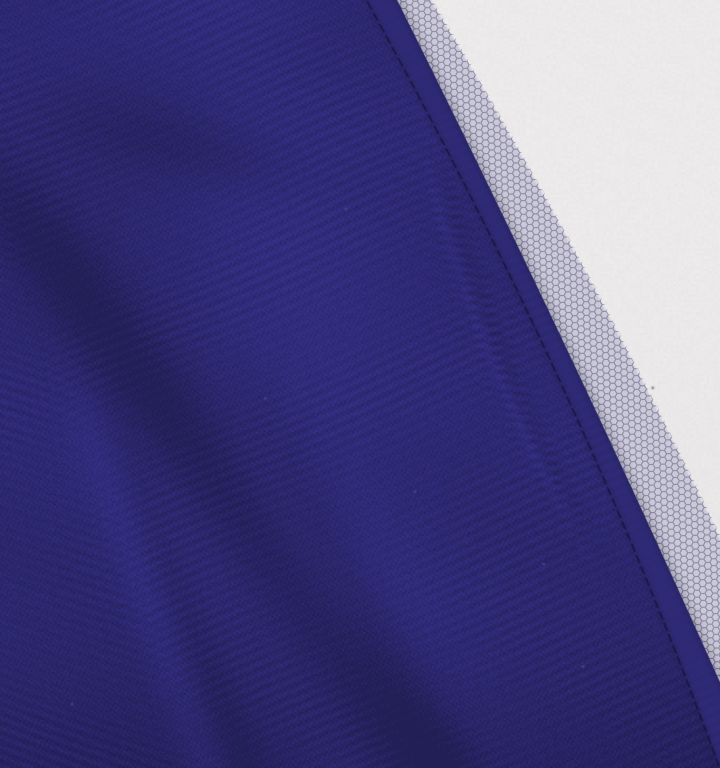
Reproduce this texture procedurally as a Shadertoy shader.

```glsl
// Violet fabric with a stitched hem and a strip of pale net, lying on white.
// Curves x = f(depth) place the edges, soft ridges shade the folds, and
// layered sines and a hexagonal lattice make the weave and the mesh.

float hash(vec2 c) {
    return fract(sin(dot(c, vec2(127.1, 311.7))) * 4375.85);
}

// Quadratic curve giving x for a depth below the top
float curve(float d, float start, float slope, float bend) {
    return start + d * (slope + bend * d);
}

// Soft ridge of given width around zero
float ridge(float x, float width) {
    return exp(-x * x / (width * width));
}

// Distance to the nearest wall of a unit hexagonal lattice
float hexWall(vec2 q) {
    vec2 s = vec2(1.0, 1.732);
    vec2 a = mod(q, s) - 0.5 * s;
    vec2 b = mod(q - 0.5 * s, s) - 0.5 * s;
    vec2 g = abs(dot(a, a) < dot(b, b) ? a : b);
    return 0.5 - max(g.x, dot(g, vec2(0.5, 0.866)));
}

// Fine lint: one small soft fleck in a few cells
float flecks(vec2 p, float cells, float density) {
    vec2 q = p * cells;
    vec2 id = floor(q);
    vec2 centre = 0.2 + 0.6 * vec2(hash(id + 3.0), hash(id + 9.0));
    float dotMask = 1.0 - smoothstep(0.01, 0.07, length(fract(q) - centre));
    return dotMask * step(1.0 - density, hash(id));
}

// Broad light and shade of the folds, around zero
float folds(vec2 p, float d) {
    float shade = 0.22 * ridge(p.x - 0.30 - 0.2 * d, 0.13);
    shade -= 0.50 * ridge(p.x - curve(d, -0.17, 0.72, 0.0), 0.065) * smoothstep(0.1, 0.35, d);
    shade += 0.28 * ridge(p.x - curve(d, -0.05, 0.30, 0.02), 0.035) * smoothstep(0.4, 0.6, d);
    shade -= 0.22 * ridge(p.x - curve(d, -0.07, 0.37, 0.02), 0.03) * smoothstep(0.4, 0.65, d);
    shade -= 0.25 * ridge(p.x - curve(d, 0.08, 0.50, 0.0), 0.045) * smoothstep(0.4, 0.7, d);
    shade -= 0.30 * ridge(d - 0.13 - 0.25 * p.x, 0.05) * ridge(p.x - 0.24, 0.16);
    shade -= 0.35 * smoothstep(0.75, 1.05, d);
    return shade + 0.06 * sin(9.0 * p.x + 4.0 * sin(5.0 * d));
}

// Ribs and cross threads of the cloth, around zero
float weave(vec2 p, float d) {
    float drift = 0.004 * sin(11.0 * p.x + 7.0 * p.y);
    float rising = sin(470.0 * (p.y - 0.42 * p.x + drift));
    float falling = sin(490.0 * (p.y + 0.35 * p.x + drift));
    float side = smoothstep(-0.06, 0.06, p.x - 0.35 * d + 0.10);
    float patches = 0.65 + 0.35 * sin(14.0 * p.x + 5.0 * sin(6.0 * p.y));
    float threads = sin(930.0 * (p.x + 0.25 * p.y)) * sin(760.0 * (p.y - 0.2 * p.x));
    return 0.15 * mix(falling, rising, side) * patches + 0.14 * threads;
}

vec3 cloth(vec2 p, float d, float hem, float px) {
    float seam = curve(d, 0.477, 0.555, -0.095);
    float tone = 0.56 + folds(p, d) + weave(p, d);
    tone += 0.24 * (hash(floor(p * 400.0)) - 0.5);

    // Hidden lap of the lining, with short level ribs to its right
    float lap = p.x - curve(d, 0.52, 0.10, 0.33);
    float lapFade = smoothstep(0.18, 0.28, d) * (1.0 - smoothstep(0.55, 0.8, d));
    tone += lapFade * (0.14 * ridge(lap, 0.007) - 0.12 * ridge(lap - 0.02, 0.012));
    tone += 0.14 * sin(520.0 * (p.y + 0.15 * p.x)) * ridge(lap - 0.01, 0.03) * lapFade;

    // Smooth hem band with a darker rolled edge
    float band = smoothstep(-0.006, 0.006, p.x - seam);
    tone = mix(tone, 0.66 + 0.5 * weave(p, d), band);
    tone -= 0.18 * ridge(p.x - seam, 0.006);
    tone -= 0.25 * ridge(hem, 0.006);

    vec3 color = mix(vec3(0.13, 0.12, 0.335), vec3(0.207, 0.185, 0.52), clamp(tone, 0.0, 1.15));
    color = mix(color, vec3(0.42, 0.40, 0.64), 0.35 * flecks(p + 0.03, 22.0, 0.015));

    // Dashed sewing thread
    float dash = smoothstep(0.28, 0.42, abs(fract(d * 68.0) - 0.5));
    float line = 1.0 - smoothstep(0.0004, 0.0012 + px, abs(p.x - seam));
    return mix(color, vec3(0.08, 0.07, 0.22), 0.65 * line * (1.0 - dash));
}

vec3 backing(vec2 p, float d) {
    vec3 color = vec3(0.925, 0.915, 0.92) - 0.015 * smoothstep(0.2, 0.9, d);
    color += 0.015 * (hash(floor(p * 300.0)) - 0.5);
    return color - 0.35 * ridge(length(p - vec2(0.85, 0.495)), 0.002);
}

void mainImage(out vec4 fragColor, in vec2 fragCoord) {
    float px = 1.0 / iResolution.y;
    vec2 p = fragCoord * px;
    float d = 1.0 - p.y;
    float hem = p.x - curve(d, 0.517, 0.50, -0.03);
    float rim = p.x - curve(d, 0.56, 0.60, -0.09);

    // Pale net, its rim broken by the mesh
    vec3 color = backing(p, d);
    float wall = hexWall(mat2(0.88, 0.47, -0.47, 0.88) * p * 112.0);
    float thread = 1.0 - smoothstep(0.0, 0.05 + 100.0 * px, wall);
    vec3 net = mix(vec3(0.80, 0.79, 0.845), vec3(0.56, 0.56, 0.67), thread);
    net -= 0.12 * ridge(hem, 0.010);
    float netMask = 1.0 - smoothstep(-0.002, 0.002 + px, rim - 0.002 * thread);
    color = mix(color, net, netMask);

    // Cloth on top
    float clothMask = 1.0 - smoothstep(-px, px, hem);
    color = mix(color, cloth(p, d, hem, px), clothMask);
    fragColor = vec4(color, 1.0);
}
```
